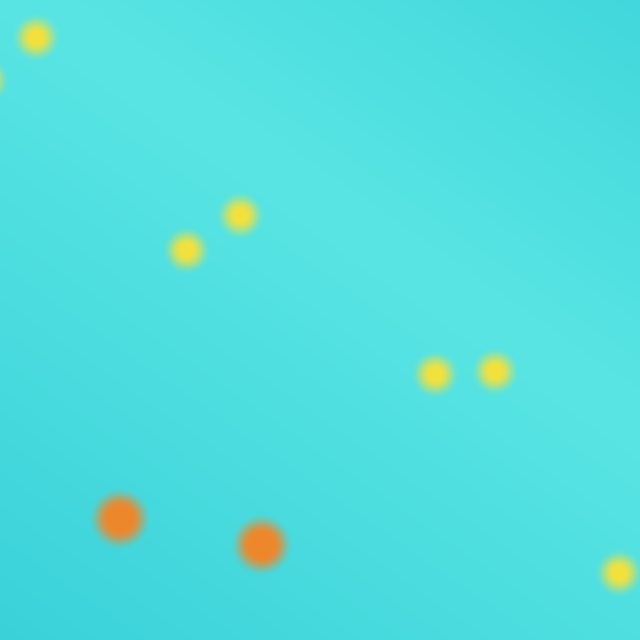
This background is drawn by a WebGL 1 fragment shader. Its source:

```glsl
precision mediump float;
// Soft yellow and orange dots scattered over a turquoise diagonal sheen.

uniform vec2 u_resolution;

#define SHEEN_COLOR vec3(0.345, 0.895, 0.890)
#define LOW_COLOR vec3(0.220, 0.818, 0.850)
#define HIGH_COLOR vec3(0.250, 0.840, 0.860)
#define YELLOW vec3(0.950, 0.882, 0.240)
#define ORANGE vec3(0.930, 0.530, 0.170)
#define YELLOW_PAIRS 4
#define ORANGE_COUNT 2
#define YELLOW_RADIUS 0.0235
#define ORANGE_RADIUS 0.0345
#define EDGE_BLUR 0.016
#define SHEEN_NORMAL vec2(0.57, 0.82)
#define SHEEN_OFFSET 0.86

float hash(float n) {
  return fract(sin(n * 12.9898) * 43758.5453);
}

// Bright ridge running from upper left to lower right, fading to both sides.
vec3 background(vec2 p) {
  float d = dot(p, SHEEN_NORMAL) - SHEEN_OFFSET;
  float reach = d < 0.0 ? 0.86 : 0.53;
  float fade = clamp(sqrt(d * d + 0.002) / reach - 0.05, 0.0, 1.0);
  return mix(SHEEN_COLOR, d < 0.0 ? LOW_COLOR : HIGH_COLOR, fade);
}

float softDot(vec2 p, vec2 center, float radius) {
  float d = distance(p, center);
  return 1.0 - smoothstep(radius - EDGE_BLUR, radius + EDGE_BLUR, d);
}

void main() {
  vec2 p = gl_FragCoord.xy / u_resolution;
  vec3 color = background(p);

  // Loose pairs of yellow dots step down the falling diagonal.
  for (int i = 0; i < YELLOW_PAIRS; i++) {
    float n = float(i);
    vec2 jitter = vec2(hash(n + 1.3), hash(n + 21.7)) - 0.5;
    vec2 middle = vec2(0.03, 0.94) + n * vec2(0.33, -0.28) + 0.1 * jitter;
    float angle = 6.2832 * hash(n + 33.4);
    float spread = 0.045 + 0.02 * hash(n + 8.6);
    vec2 arm = spread * vec2(cos(angle), sin(angle));
    color = mix(color, YELLOW, softDot(p, middle + arm, YELLOW_RADIUS));
    color = mix(color, YELLOW, softDot(p, middle - arm, YELLOW_RADIUS));
  }

  // Larger orange dots sit in the lower left.
  for (int i = 0; i < ORANGE_COUNT; i++) {
    float n = float(i);
    float x = 0.18 + 0.22 * n + 0.02 * (hash(n + 41.1) - 0.5);
    float y = 0.19 - 0.04 * n + 0.02 * (hash(n + 57.9) - 0.5);
    color = mix(color, ORANGE, softDot(p, vec2(x, y), ORANGE_RADIUS));
  }

  gl_FragColor = vec4(color, 1.0);
}
```
